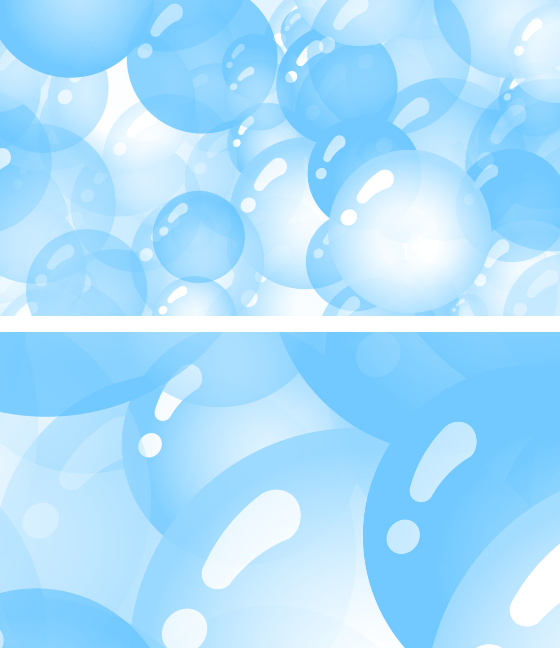
Top: the whole. Bottom: its middle third, enlarged.
This pattern is drawn by a Shadertoy shader. Its source:

```glsl
// Overlapping translucent blue bubbles with glossy bean-shaped highlights.

const int   BUBBLES      = 84;
const float MIN_RADIUS   = 0.045;          // lengths are in canvas heights
const float MAX_RADIUS   = 0.275;
const float MARGIN       = 0.14;           // spread beyond the canvas edge
const float MIN_OPACITY  = 0.32;
const float MAX_OPACITY  = 0.96;
const float BACKDROP_INK = 0.3;
const vec2  CORE_INK     = vec2(-0.15, 0.87);  // pale to deep bubble, centre
const vec2  RIM_INK      = vec2(0.42, 1.12);   // pale to deep bubble, edge
const vec2  INK_LIMITS   = vec2(0.17, 0.97);
const float CONTRAST     = 1.58;
const float INK_PIVOT    = 0.54;           // ink level that contrast turns about
const float INK_MEAN     = 0.575;          // level the pivot is moved to
const float DEEPEST_INK  = 0.96;
const vec3  WHITE        = vec3(1.0);
const vec3  BLUE         = vec3(0.42, 0.78, 1.0);

// Highlight geometry, in bubble radii
const float BEAN_ORBIT  = 0.71;
const float BEAN_HALF   = 0.18;
const vec2  BEAN_WIDTH  = vec2(0.07, 0.115);
const vec2  DROP_CENTRE = vec2(0.60, -0.46);
const float DROP_RADIUS = 0.092;
const float MIN_GLINT   = 0.45;

// Integer hash giving four values in 0..1
vec4 hash4(uint n) {
    uvec4 v = uvec4(n, n + 17u, n + 59u, n + 101u) * 1664525u + 1013904223u;
    v += v.yzwx * v.wxyz;
    v ^= v >> 16u;
    v *= 2246822519u;
    v ^= v >> 13u;
    v += v.yzwx * v.zwxy;
    v ^= v >> 16u;
    return vec4(v & 0xffffu) / 65535.0;
}

// Antialiased coverage of a signed distance
float cover(float dist, float pixel) {
    return 1.0 - smoothstep(-0.6 * pixel, 0.6 * pixel, dist);
}

// Distance to a tapered bean bent along the rim, plus a small drop beside it
float highlightDistance(vec2 p, float turn) {
    vec2 axis = vec2(cos(turn), sin(turn));
    vec2 q = vec2(dot(p, axis), dot(p, vec2(axis.y, -axis.x)));

    vec2 arc = vec2(atan(q.y, q.x) * BEAN_ORBIT, length(q) - BEAN_ORBIT);
    float t = clamp(0.5 + 0.5 * arc.x / BEAN_HALF, 0.0, 1.0);
    float along = arc.x - (2.0 * t - 1.0) * BEAN_HALF;
    float bean = length(vec2(along, arc.y)) - mix(BEAN_WIDTH.x, BEAN_WIDTH.y, t);

    vec2 d = q - DROP_CENTRE;
    float drop = length(d * vec2(1.0, 0.88)) - DROP_RADIUS * (1.0 + 0.12 * d.x / DROP_RADIUS);
    return min(bean, drop);
}

void mainImage(out vec4 fragColor, in vec2 fragCoord) {
    float pixel = 1.0 / iResolution.y;
    vec2 uv = fragCoord * pixel;
    vec2 canvas = vec2(iResolution.x * pixel, 1.0);
    float ink = BACKDROP_INK;

    for (int i = 0; i < BUBBLES; i++) {
        vec4 look = hash4(uint(i) * 2u + 1u);
        vec4 place = hash4(uint(i) * 2u + 900u);

        // Evenly spread sequence with a little jitter
        vec2 cell = fract(float(i) * vec2(0.7549, 0.5698) + 0.08 * place.xy);
        vec2 centre = mix(vec2(-MARGIN), canvas + MARGIN, cell);
        float radius = mix(MIN_RADIUS, MAX_RADIUS, sqrt(look.x));
        vec2 p = (uv - centre) / radius;
        float soft = pixel / radius;
        float body = cover(length(p) - 1.0, soft);
        if (body <= 0.0) continue;

        // Body: pale off-centre core deepening toward the rim
        vec2 core = 0.3 * (place.zw - vec2(0.3, 0.7));
        float fade = pow(min(length(p - core), 1.0), 1.5);
        float tint = mix(mix(CORE_INK.x, CORE_INK.y, look.y),
                         mix(RIM_INK.x, RIM_INK.y, look.y), fade);
        float opacity = mix(MIN_OPACITY, MAX_OPACITY, look.z);
        ink = mix(ink, clamp(tint, INK_LIMITS.x, INK_LIMITS.y), body * opacity);

        // Highlights at the upper left
        float turn = 2.36 + 0.3 * (place.z - 0.5);
        float glint = cover(highlightDistance(p, turn), soft);
        ink *= 1.0 - glint * opacity * mix(MIN_GLINT, 1.0, look.w);
    }

    // Stretch the layered tone, then colour it
    ink = clamp(INK_MEAN + CONTRAST * (ink - INK_PIVOT), 0.0, DEEPEST_INK);
    fragColor = vec4(mix(WHITE, BLUE, ink), 1.0);
}
```
